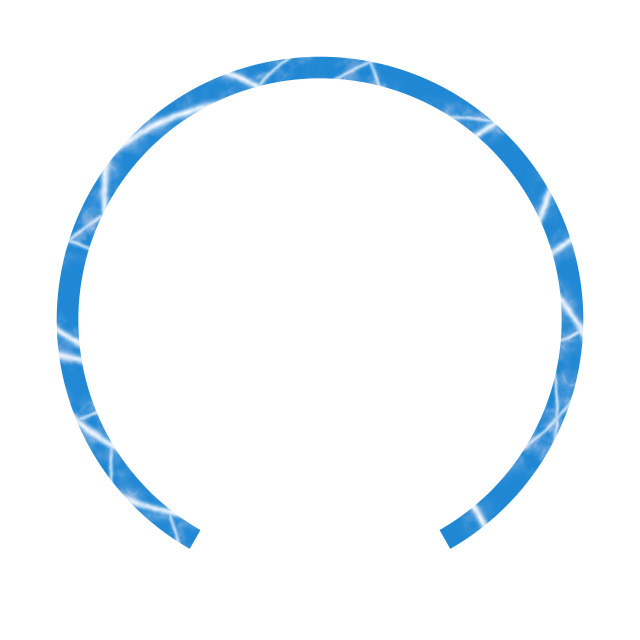
Reproduce this background procedurally as a Shadertoy shader.

```glsl
#define RADIUS 0.3945
#define HALF_WIDTH 0.0169
#define GAP_ANGLE 29.65
#define BOLD_WIDTH 0.0056
#define FINE_WIDTH 0.0030
#define HAZE_WIDTH 0.020
#define WARP 0.0035
#define PAPER vec3(1.0)
#define BLUE vec3(0.12, 0.53, 0.83)
#define HAZE vec3(0.58, 0.71, 0.89)
#define FOAM vec3(0.95, 0.97, 1.0)

// Streaks: centre angle clockwise from the top, and drift across the band (degrees)
const vec2 BOLD[12] = vec2[12](
    vec2(-138.0, 10.0), vec2(-117.0, 9.0), vec2(-98.6, 1.8), vec2(-93.8, 3.5),
    vec2(-58.6, 8.6), vec2(-38.0, -19.5), vec2(-17.7, -5.2), vec2(41.0, 1.5),
    vec2(63.0, -4.6), vec2(73.1, -1.5), vec2(89.0, 7.6), vec2(140.9, 0.7));
const vec2 FINE[12] = vec2[12](
    vec2(-144.5, -5.7), vec2(-124.0, -7.0), vec2(-112.4, 0.0), vec2(-72.6, 0.3),
    vec2(-68.6, -7.8), vec2(-11.0, 8.0), vec2(7.5, 7.0), vec2(12.5, -3.2),
    vec2(37.0, 8.0), vec2(93.5, -2.7), vec2(110.0, 13.0), vec2(115.0, -13.0));

vec2 gradientAt(vec2 cell) {
    vec2 h = vec2(dot(cell, vec2(127.1, 311.7)), dot(cell, vec2(269.5, 183.3)));
    return 2.0 * fract(sin(h) * 43758.5) - 1.0;
}

float gradientNoise(vec2 p) {
    vec2 i = floor(p), f = fract(p);
    vec2 u = f * f * f * (f * (f * 6.0 - 15.0) + 10.0);
    vec2 e = vec2(1.0, 0.0);
    float low = mix(dot(gradientAt(i), f), dot(gradientAt(i + e), f - e), u.x);
    float high = mix(dot(gradientAt(i + e.yx), f - e.yx),
                     dot(gradientAt(i + 1.0), f - 1.0), u.x);
    return mix(low, high, u.y);
}

float fbm(vec2 p) {
    float sum = 0.0, amplitude = 0.6;
    for (int i = 0; i < 4; i++) {
        sum += amplitude * gradientNoise(p);
        p = mat2(1.6, 1.2, -1.2, 1.6) * p + 3.7;
        amplitude *= 0.5;
    }
    return sum;
}

// Distance to a slanted streak, in canvas units
float streakDistance(float angle, float across, vec2 streak) {
    float along = radians(angle - streak.x - streak.y * across) * RADIUS;
    float slope = radians(streak.y) * RADIUS / (2.0 * HALF_WIDTH);
    return abs(along) * inversesqrt(1.0 + slope * slope);
}

float bell(float d, float width) {
    return exp(-d * d / (width * width));
}

// Signed distance to the ring with a wedge cut from its foot
float openRing(vec2 p) {
    float gap = radians(GAP_ANGLE);
    float wedge = dot(vec2(abs(p.x), p.y), vec2(cos(gap), sin(gap)));
    return max(abs(length(p) - RADIUS) - HALF_WIDTH, -wedge);
}

vec3 rippledWater(vec2 p) {
    vec2 q = p + WARP * vec2(fbm(p * 45.0), fbm(p * 45.0 + 19.0));
    float angle = degrees(atan(q.x, q.y));
    float across = (length(q) - RADIUS) / (2.0 * HALF_WIDTH);

    float foam = 0.0, haze = 0.0;
    for (int i = 0; i < 12; i++) {
        float bold = streakDistance(angle, across, BOLD[i]);
        float fine = streakDistance(angle, across, FINE[i]);
        foam = max(foam, max(bell(bold, BOLD_WIDTH), 0.75 * bell(fine, FINE_WIDTH)));
        haze = max(haze, max(0.8 * bell(bold, HAZE_WIDTH), bell(fine, HAZE_WIDTH)));
    }

    // Cloudy patches and thin threads gather around the streaks
    float cloud = smoothstep(-0.25, 0.4, fbm(p * 32.0 + 5.0));
    float thread = bell(gradientNoise(p * 30.0 + 8.0 * WARP * fbm(p * 60.0)), 0.06);
    vec3 colour = mix(BLUE, HAZE, haze * cloud);
    foam *= 0.9 + 0.35 * fbm(p * 70.0);
    foam = max(foam, 0.35 * thread * haze * cloud);
    return mix(colour, FOAM, clamp(foam, 0.0, 1.0));
}

void mainImage(out vec4 fragColor, in vec2 fragCoord) {
    float size = min(iResolution.x, iResolution.y);
    vec2 p = (fragCoord - 0.5 * iResolution.xy) / size;
    float cover = clamp(0.5 - openRing(p) * size, 0.0, 1.0);
    fragColor = vec4(mix(PAPER, rippledWater(p), cover), 1.0);
}
```
